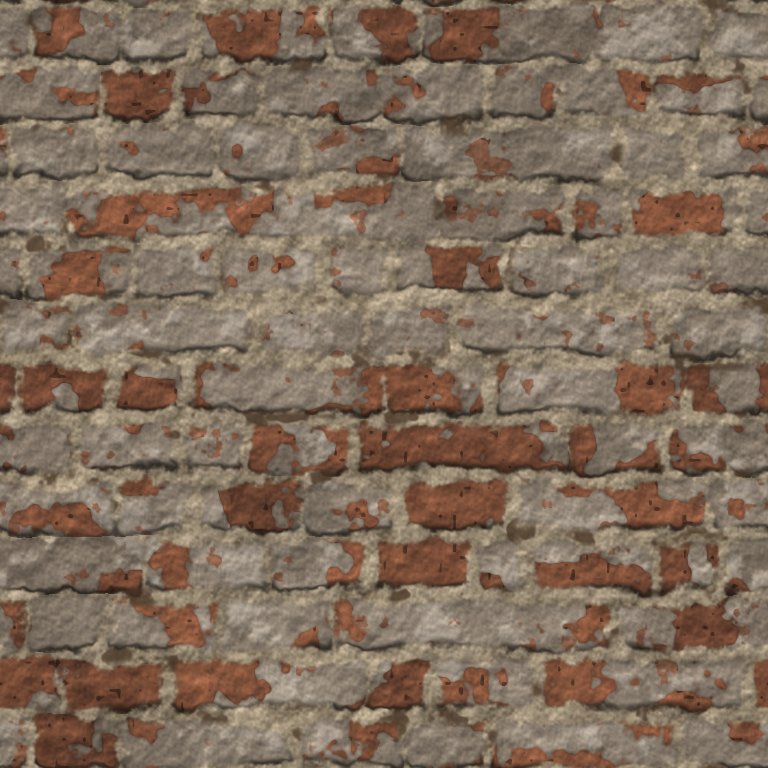
A Shadertoy shader for this texture:

```glsl
float hash(vec2 p) {
    vec3 q = fract(vec3(p.xyx) * 0.1031);
    q += dot(q, q.yzx + 33.33);
    return fract((q.x + q.y) * q.z);
}

// Value noise that wraps once per canvas
float noise(vec2 uv, vec2 cells) {
    vec2 p = uv * cells, i = floor(p), f = fract(p);
    f = f * f * (3.0 - 2.0 * f);
    vec2 a = mod(i, cells), b = mod(i + 1.0, cells);
    return mix(mix(hash(a), hash(vec2(b.x, a.y)), f.x),
               mix(hash(vec2(a.x, b.y)), hash(b), f.x), f.y);
}

float fbm(vec2 uv, float cells) {
    float sum = 0.0, amp = 0.5;
    for (int k = 0; k < 4; k++) {
        sum += amp * noise(uv + 0.137 * float(k), vec2(cells));
        cells *= 2.0;
        amp *= 0.5;
    }
    return sum / 0.9375;
}

// Signed distance to the brick, in course heights; also its local position and id
float brick(vec2 uv, out vec2 local, out vec2 id) {
    float y = (1.0 - uv.y) * 13.0 - 0.08;
    float row = mod(floor(y), 13.0);
    float x = uv.x * 8.0 - 0.5 * mod(row, 2.0) - 0.4 * hash(vec2(row, 7.0));
    float left = x - 4.0, right = x + 4.0, leftIndex = 0.0;
    for (int k = -3; k <= 3; k++) {
        float i = floor(x) + float(k), column = mod(i, 8.0);
        if (hash(vec2(column, row + 40.0)) < 0.14) continue;
        float joint = i + 0.45 * (hash(vec2(column, row + 80.0)) - 0.5);
        if (joint <= x && joint > left) { left = joint; leftIndex = column; }
        if (joint > x) right = min(right, joint);
    }
    id = vec2(leftIndex, row);
    local = vec2((x - 0.5 * (left + right)) * 1.625, fract(y) - 0.5);
    vec2 halfSize = vec2(0.5 * (right - left) * 1.625 - 0.06, 0.41);
    vec2 q = abs(local) - halfSize + 0.12;
    return length(max(q, 0.0)) + min(max(q.x, q.y), 0.0) - 0.12;
}

void mainImage(out vec4 fragColor, in vec2 fragCoord) {
    vec2 uv = fragCoord / iResolution.xy;
    vec2 warp = vec2(fbm(uv, 14.0), fbm(uv + 0.37, 14.0)) - 0.5;
    vec2 local, id;
    float d = brick(uv + warp * vec2(0.025, 0.018), local, id);
    float tone = hash(id + 120.0);

    float broad = fbm(uv + 0.61, 9.0);
    float rough = fbm(uv + 0.23, 44.0);
    float grain = noise(uv, vec2(250.0));
    float relief = rough - fbm(uv + 0.23 + vec2(-0.002, 0.004), 44.0);

    // Sandy mortar, smeared raggedly over the brick edges
    float smear = d + (rough - 0.5) * 0.28 + (broad - 0.45) * 0.3;
    float face = 1.0 - smoothstep(-0.05, 0.05, smear);
    vec3 mortar = mix(vec3(0.43, 0.38, 0.30), vec3(0.69, 0.63, 0.54),
                      clamp(0.53 + (rough - 0.5) * 0.9 + (grain - 0.5) * 0.45, 0.0, 1.0));

    // Grey weathered skin with pale lime stains
    float skinTone = 0.32 + 0.25 * tone + (broad - 0.5) * 0.9 + (rough - 0.5) * 0.5 + (grain - 0.5) * 0.28;
    vec3 skin = mix(vec3(0.41, 0.365, 0.315), vec3(0.62, 0.57, 0.51), clamp(skinTone, 0.0, 1.0));
    float lime = smoothstep(0.58, 0.76, fbm(uv + 0.81, 16.0) + (rough - 0.5) * 0.5);
    skin = mix(skin, vec3(0.68, 0.64, 0.59), lime * 0.55);

    // Exposed red clay: large broken patches and small flecks, denser low down
    float patchField = (fbm(uv + 0.1 * hash(id + 60.0), 15.0) - 0.5) * 1.7
                     + (hash(id + 30.0) - 0.5) * 0.5
                     + 0.10 * sin(6.28319 * uv.y) + (rough - 0.5) * 0.15;
    float clayMask = smoothstep(0.15, 0.19, patchField);
    float flecks = smoothstep(0.70, 0.75, fbm(uv + 0.47, 32.0));
    clayMask = max(clayMask, flecks * 0.8);
    float streaks = noise(uv + warp * 0.04, vec2(50.0, 130.0));
    float clayTone = 0.2 + 0.5 * tone + (rough - 0.5) * 0.8 + (streaks - 0.5) * 0.3 + (grain - 0.5) * 0.2;
    vec3 clay = mix(vec3(0.37, 0.235, 0.175), vec3(0.61, 0.385, 0.27), clamp(clayTone, 0.0, 1.0));
    float pits = smoothstep(0.84, 0.93, noise(uv + 0.19, vec2(110.0)));
    clay *= 1.0 - 0.4 * pits;

    // A chipped rim darkens the edge of each patch
    float rim = smoothstep(0.10, 0.16, patchField) * (1.0 - smoothstep(0.17, 0.24, patchField));
    vec3 surface = mix(skin, clay, clayMask) * (1.0 - 0.13 * rim);
    vec3 color = mix(mortar, surface, face);

    // Light from above, shadow under the bricks, open holes in the joints
    color *= 1.0 + relief * 1.1;
    float edge = exp(-pow((smear + 0.01) / 0.055, 2.0));
    float under = smoothstep(0.15, 0.38, local.y);
    float worn = smoothstep(0.36, 0.62, fbm(uv + 0.73, 11.0));
    color *= 1.0 - edge * (0.08 + 0.5 * under * worn);
    float holes = smoothstep(0.66, 0.76, fbm(uv + 0.53, 24.0)) * smoothstep(-0.12, 0.04, d);
    color = mix(color, vec3(0.27, 0.20, 0.14), holes * 0.75);

    // Broad grime
    color *= 0.92 + 0.16 * fbm(uv + 0.9, 4.0);
    fragColor = vec4(clamp(color, 0.0, 1.0), 1.0);
}
```
